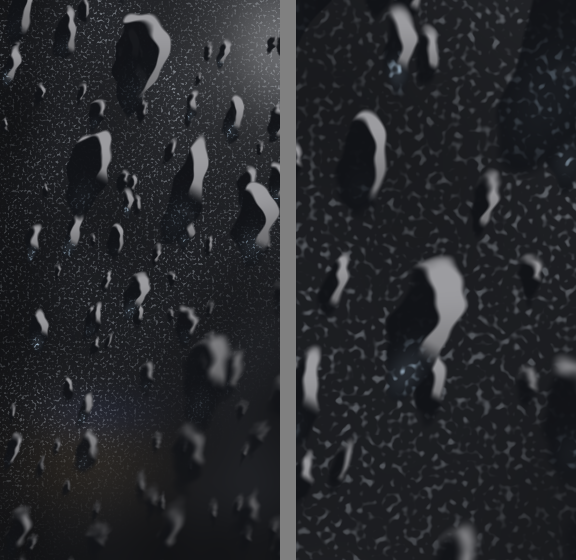
Left, the full canvas; right, a detail of the centre.
Reproduce this texture procedurally as a Shadertoy shader.

```glsl
// Water drops with pale side highlights on a dark, grainy metal sheet.
#define METAL vec3(0.105, 0.110, 0.124)
#define DROP_DARK vec3(0.065, 0.072, 0.088)
#define HIGHLIGHT vec3(0.60, 0.60, 0.615)
#define CAUSTIC vec3(0.46, 0.53, 0.58)
#define GRAIN_SCALE 115.0
#define GRAIN_GAIN 0.27
#define SMALL_CELL 0.09
#define CELL_GROWTH 2.1
#define SHARP_EDGE 0.003
#define SOFT_EDGE 0.018

vec2 hash2(vec2 p) {
    vec3 q = fract(p.xyx * vec3(0.1031, 0.1030, 0.0973));
    q += dot(q, q.yzx + 33.33);
    return fract((q.xx + q.yz) * q.zy);
}

float cornerSlope(vec2 cell, vec2 corner, vec2 f) {
    return dot(hash2(cell + corner) * 2.0 - 1.0, f - corner);
}

// Gradient noise, roughly -0.6 to 0.6
float gradientNoise(vec2 p) {
    vec2 i = floor(p), f = fract(p);
    vec2 u = f * f * f * (f * (f * 6.0 - 15.0) + 10.0);
    float low = mix(cornerSlope(i, vec2(0, 0), f), cornerSlope(i, vec2(1, 0), f), u.x);
    float high = mix(cornerSlope(i, vec2(0, 1), f), cornerSlope(i, vec2(1, 1), f), u.x);
    return mix(low, high, u.y);
}

float glow(vec2 p, vec2 centre, vec2 radius) {
    vec2 q = (p - centre) / radius;
    return exp(-dot(q, q));
}

// Wobbly tapered ellipse of half height 1; negative inside
float dropShape(vec2 p, float aspect, float taper, vec2 seed) {
    p.x += 0.22 * gradientNoise(p.yy * 1.4 + seed);
    float width = aspect * (1.0 + taper * clamp(p.y, -1.0, 1.0));
    float wobble = 0.3 * gradientNoise(p * 2.2 + seed);
    return (length(vec2(p.x / width, p.y)) - 1.0 + wobble) * aspect;
}

vec3 metalSheet(vec2 uv, float grain, float focus) {
    float cloud = gradientNoise(uv * vec2(4.0, 3.0));
    vec3 col = METAL * (1.0 + 0.35 * cloud);
    col += GRAIN_GAIN * grain * focus * (0.75 + cloud) * vec3(0.96, 1.0, 1.03);
    // Pale sheen at the top right, faint amber and blue reflections below
    col += 0.25 * glow(uv, vec2(1.0, 1.84), vec2(0.2, 0.24));
    col += 0.07 * glow(uv, vec2(0.85, 1.8), vec2(0.45, 0.45));
    col += vec3(0.05, 0.03, 0.0) * glow(uv, vec2(0.3, 0.36), vec2(0.3, 0.2));
    col += vec3(0.0, 0.012, 0.05) * glow(uv, vec2(0.36, 0.52), vec2(0.2, 0.09));
    return col * mix(0.72, 1.0, smoothstep(0.0, 0.25, uv.x) * smoothstep(0.0, 0.3, uv.y));
}

// Draws the drop of one grid cell over the colour so far
vec3 addDrop(vec3 col, vec2 uv, vec2 cell, float size, float layer, float grain, float focus) {
    vec2 seed = cell + layer * 57.0 + 11.0;
    vec2 place = hash2(seed), form = hash2(seed + 131.7);
    vec2 look = hash2(seed + 271.3), kind = hash2(seed + 419.1);
    if (kind.x > 0.36 + 0.36 * min(layer, 1.0)) return col;

    float halfHeight = size * mix(0.24, 0.48, form.x);
    vec2 centre = (cell + 0.15 + 0.7 * place) * size * vec2(1.0, 1.3);
    vec2 p = (uv - centre) / halfHeight;
    if (dot(p, p) > 3.5) return col;
    p.x -= p.y * mix(0.02, 0.35, kind.y);

    float aspect = mix(0.28, 0.5, form.y);
    float taper = mix(-0.4, 0.5, look.x);
    float edge = max(mix(SOFT_EDGE, SHARP_EDGE, focus), 1.2 / iResolution.x) / halfHeight;
    edge = min(edge, 0.3);

    float body = dropShape(p, aspect, taper, seed);
    float inside = 1.0 - smoothstep(-edge, edge, body);
    col = mix(col, DROP_DARK, inside * mix(0.75, 0.95, focus));

    // Sparkling light gathered in the foot of the drop
    float foot = glow(p, vec2(0.0, -0.55), vec2(0.26, 0.36)) * step(0.5, layer);
    col += CAUSTIC * inside * foot * focus * look.y * (0.2 + 1.1 * grain);

    // Crescent: the body minus a copy moved to the lower left
    vec2 shift = vec2(mix(0.16, 0.34, look.y), 0.12);
    float shade = dropShape(p + shift, aspect, taper, seed + 0.15);
    float crescent = inside * smoothstep(-edge, edge, shade);
    float reach = mix(-0.75, 0.05, place.x);
    crescent *= smoothstep(reach, reach + 0.35, p.y + 0.5 * p.x);
    float shine = mix(0.62, 1.0, focus) * mix(0.78, 1.02, smoothstep(-0.6, 0.7, p.y));
    return mix(col, HIGHLIGHT * shine, crescent);
}

void mainImage(out vec4 fragColor, in vec2 fragCoord) {
    vec2 uv = fragCoord / iResolution.x;
    // Focus is lost towards the lower right
    float focus = smoothstep(0.0, 0.9, uv.y + 0.35 - 0.9 * uv.x);
    float grain = smoothstep(0.02, 0.5, gradientNoise(uv * GRAIN_SCALE)
                + 0.4 * gradientNoise(uv * GRAIN_SCALE * 0.47 + 7.3));
    vec3 col = metalSheet(uv, grain, focus);

    // Small drops first, large ones on top
    float size = SMALL_CELL;
    for (int layer = 0; layer < 3; layer++) {
        vec2 home = floor(uv / (size * vec2(1.0, 1.3)));
        for (int y = -1; y <= 1; y++)
            for (int x = -1; x <= 1; x++)
                col = addDrop(col, uv, home + vec2(x, y), size, float(layer), grain, focus);
        size *= CELL_GROWTH;
    }
    fragColor = vec4(col, 1.0);
}
```
